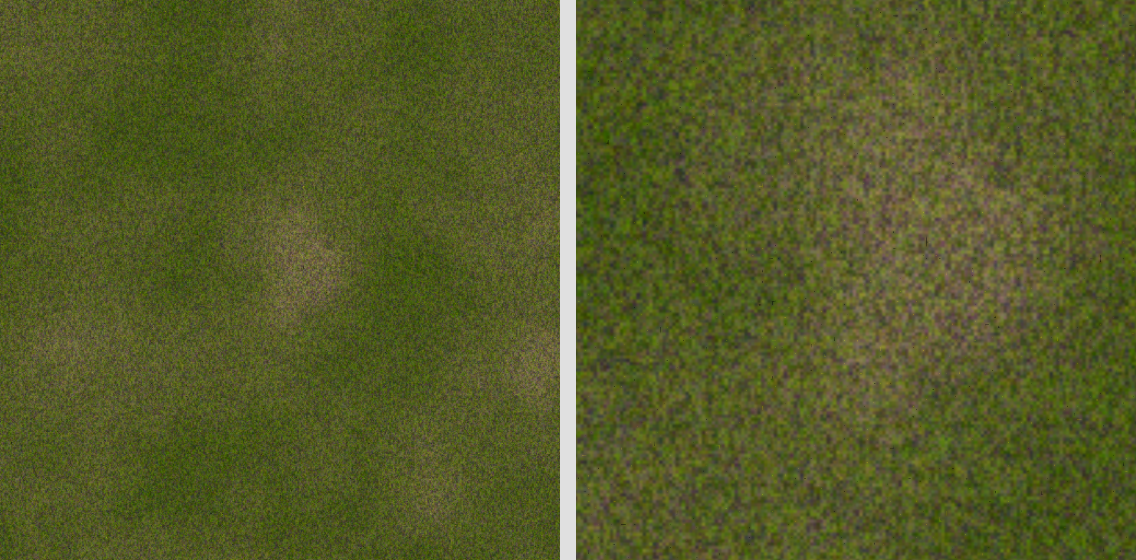
Left: the whole. Right: its middle third, enlarged.
This texture is drawn by a Shadertoy shader. Its source:

```glsl
// Mossy turf: olive ground with broad soft patches of green and dry tan,
// covered by very fine grain that varies in lightness, hue and warmth.
// Both layers are value noise built on an integer hash.

vec3 hash3(ivec2 cell, int seed) {
    uvec3 v = uvec3(ivec3(cell, seed)) * 1664525u + 1013904223u;
    v.x += v.y * v.z; v.y += v.z * v.x; v.z += v.x * v.y;
    v ^= v >> 16u;
    v.x += v.y * v.z; v.y += v.z * v.x; v.z += v.x * v.y;
    return vec3(v >> 8u) / 16777216.0;
}

// Three independent channels of smooth value noise
vec3 noise3(vec2 p, int seed) {
    ivec2 cell = ivec2(floor(p));
    vec2 f = fract(p);
    f = f * f * (3.0 - 2.0 * f);
    vec3 low = mix(hash3(cell, seed), hash3(cell + ivec2(1, 0), seed), f.x);
    vec3 high = mix(hash3(cell + ivec2(0, 1), seed), hash3(cell + ivec2(1, 1), seed), f.x);
    return mix(low, high, f.y);
}

// Broad cloudy patches, roughly 0 to 1
float patches(vec2 p) {
    float sum = 0.0, weight = 0.5;
    for (int i = 0; i < 4; i++) {
        sum += weight * noise3(p, 11 + i).x;
        p = mat2(0.8, 0.6, -0.6, 0.8) * p * 1.9 + 3.7;
        weight *= 0.5;
    }
    return sum / 0.9375;
}

void mainImage(out vec4 fragColor, in vec2 fragCoord) {
    vec2 uv = fragCoord / iResolution.y;

    // Ground: green hollows, olive turf, a few dry tan spots
    float dryness = patches(uv * 5.0 + 2.3);
    vec3 color = mix(vec3(0.27, 0.325, 0.095), vec3(0.335, 0.355, 0.155),
                     smoothstep(0.25, 0.58, dryness));
    color = mix(color, vec3(0.42, 0.395, 0.235), smoothstep(0.56, 0.85, dryness));

    // Grain: sharp specks over slightly larger, upright tufts
    vec3 fine = noise3(uv * 512.0 - 0.5, 1);
    vec3 tuft = noise3(uv * vec2(310.0, 230.0), 2);
    vec3 grain = fine + tuft - 1.0;
    color *= 1.0 + 0.36 * grain.x;
    color += grain.y * vec3(0.005, 0.07, -0.14);
    color += grain.z * vec3(0.07, -0.02, 0.02);

    // Sparse yellow blades and dark gaps
    vec3 speck = noise3(uv * 512.0 - 0.5, 3);
    color += vec3(0.13, 0.12, -0.03) * smoothstep(0.96, 1.0, speck.x);
    color *= 1.0 - 0.45 * smoothstep(0.96, 1.0, speck.y);

    fragColor = vec4(clamp(color, 0.0, 1.0), 1.0);
}
```
